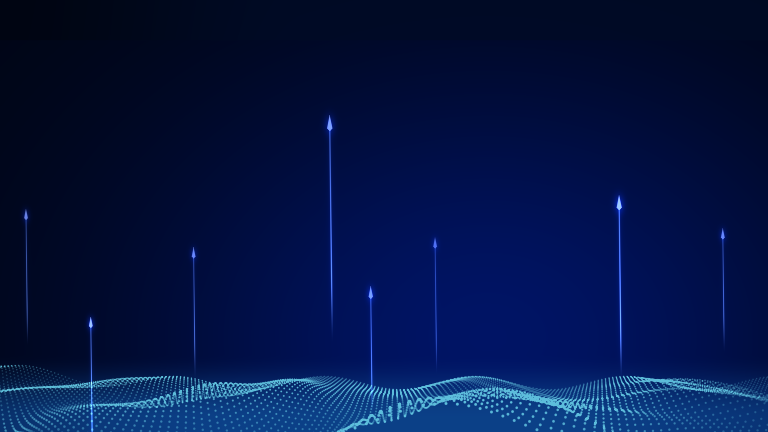
A WebGL 1 fragment shader for this background:

```glsl
precision highp float;
// A dark blue backdrop with light arrows rising over a rolling sea of dots.
// The sea is a perspective grid: each row projects its nearest dot, lifted by
// layered sines. Arrows are tapered distance shapes with soft blue halos.
uniform vec2 u_resolution;

const float ASPECT = 16.0 / 9.0;
const vec3 NIGHT = vec3(0.0, 0.018, 0.075);
const vec3 DEEP_BLUE = vec3(0.0, 0.078, 0.395);
const vec3 TOP_BAND = vec3(0.0, 0.042, 0.145);
const vec3 SEA_HAZE = vec3(0.045, 0.25, 0.53);
const vec3 DOT_COLOR = vec3(0.40, 0.80, 0.90);
const vec3 SHAFT_COLOR = vec3(0.52, 0.66, 0.90);
const vec3 HEAD_COLOR = vec3(0.60, 0.65, 0.78);
const vec3 HALO_COLOR = vec3(0.03, 0.14, 0.70);

const vec2 GLOW_CENTER = vec2(1.13, 0.22);
const float BAND_EDGE = 0.907;
const float HORIZON = 0.180;
const float CAMERA_HEIGHT = 0.20;
const float VANISH_X = 0.914;
const float FAR_Z = 3.0;
const float NEAR_Z = 0.95;
const float DOT_SPACING = 0.025;
const float DOT_RADIUS = 0.0026;
const int ROWS = 40;
const float LEAN = 0.012;

float pixelSize;

// Soft coverage of a shape whose signed distance is d
float cover(float d) {
  return 1.0 - smoothstep(-0.7 * pixelSize, 0.7 * pixelSize, d);
}

vec3 backdrop(vec2 p) {
  vec2 q = (p - GLOW_CENTER) * vec2(0.85, 1.12);
  vec3 color = mix(NIGHT, DEEP_BLUE, exp(-2.0 * dot(q, q)));
  float leftShade = 1.0 - 0.55 * smoothstep(0.7, 0.0, p.x);
  color = mix(color, TOP_BAND * leftShade, 0.8 * cover(BAND_EDGE - p.y));
  float haze = 1.0 - smoothstep(0.03, 0.18, p.y);
  float edges = smoothstep(0.35, 0.95, abs(p.x - VANISH_X));
  return mix(color, SEA_HAZE, haze * (1.0 - 0.25 * edges));
}

// Height of the sea at world position x, depth z; detail grows toward the viewer
float swell(float x, float z) {
  float toward = FAR_Z - z;
  float h = 0.046 * cos(6.0 * (x - 0.558) + 1.1 * toward);
  h += 0.024 * toward * sin(3.1 * x + 4.0 * toward);
  h += 0.012 * sin(13.0 * x - 6.0 * toward) * min(toward, 1.0);
  float leftRise = 1.0 - smoothstep(-2.75, -1.6, x);
  return h + 0.08 * leftRise;
}

float dotSea(vec2 p) {
  float light = 0.0;
  float sides = 1.0 - 0.35 * smoothstep(0.35, 0.95, abs(p.x - VANISH_X));
  for (int i = 0; i < ROWS; i++) {
    float t = float(i) / float(ROWS - 1);
    float z = mix(FAR_Z, NEAR_Z, t);
    float x = (floor((p.x - VANISH_X) * z / DOT_SPACING) + 0.5) * DOT_SPACING;
    float y = HORIZON + (swell(x, z) - CAMERA_HEIGHT) / z;
    vec2 center = vec2(VANISH_X + x / z, y);
    float spot = cover(length(p - center) - DOT_RADIUS / z - 0.0006);
    float shimmer = 0.70 + 0.30 * sin(4.0 * x + 7.0 * t + 0.6);
    light += spot * shimmer * sides;
  }
  return min(light, 1.0);
}

// Arrow hanging down from its tip, fading out toward the tail
vec3 arrow(vec2 p, vec2 tip, float len, float size, float power) {
  float down = tip.y - p.y;
  float side = abs(p.x - tip.x - LEAN * down);
  float along = clamp(down / len, 0.0, 1.0);
  float headLen = 0.038 * size;

  // Head: narrow wedge with a short tapered base
  float wedge = min(0.20 * down, 0.9 * (headLen - down));
  float head = cover(side - wedge) * step(0.0, down) * step(down, headLen);

  // Shaft: thin line, brightest in its lower half
  float fade = smoothstep(0.0, headLen, down) * (1.0 - smoothstep(0.68, 1.0, along));
  float shaft = cover(side - 0.0014 * size) * fade * (0.50 + 0.60 * along);

  // Halos around the head and along the shaft
  vec2 q = vec2(side, (down - 0.6 * headLen) * 0.55) / (0.012 * size);
  float halo = 0.50 * exp(-dot(q, q)) + 0.30 * fade * exp(-side / (0.004 * size));
  return power * (HEAD_COLOR * head + SHAFT_COLOR * shaft * (1.0 - head) + HALO_COLOR * halo);
}

void main() {
  vec2 p = gl_FragCoord.xy / u_resolution * vec2(ASPECT, 1.0);
  pixelSize = 1.0 / u_resolution.y;

  vec3 color = backdrop(p);
  color = mix(color, DOT_COLOR, 0.9 * dotSea(p));

  // Arrows, left to right: tip, length, size, power
  color += arrow(p, vec2(0.060, 0.517), 0.32, 0.70, 0.65);
  color += arrow(p, vec2(0.210, 0.267), 0.40, 0.70, 1.00);
  color += arrow(p, vec2(0.448, 0.428), 0.31, 0.70, 0.65);
  color += arrow(p, vec2(0.763, 0.734), 0.53, 1.00, 0.80);
  color += arrow(p, vec2(0.858, 0.338), 0.30, 0.80, 0.75);
  color += arrow(p, vec2(1.007, 0.451), 0.32, 0.70, 0.50);
  color += arrow(p, vec2(1.433, 0.549), 0.43, 0.95, 1.00);
  color += arrow(p, vec2(1.673, 0.472), 0.29, 0.70, 0.65);

  gl_FragColor = vec4(min(color, 1.0), 1.0);
}
```
